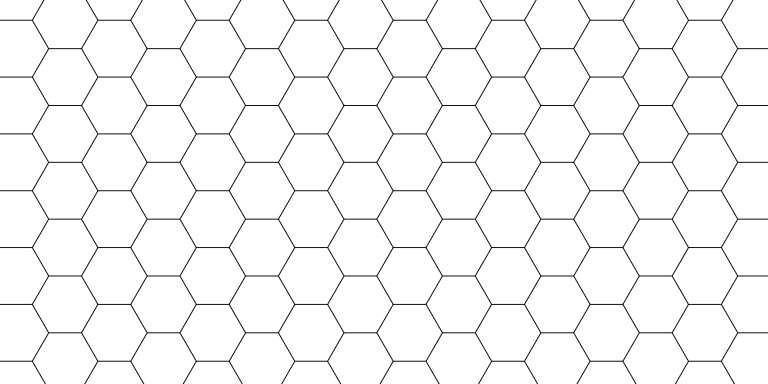
Write a WebGL 2 fragment shader that draws this pattern.

```glsl
#version 300 es
precision highp float;

// Lengths are fractions of the canvas height
#define CELL_HEIGHT 0.148
#define CELL_CENTER vec2(0.8104, 0.5773)
#define LINE_WIDTH 0.0025
#define JOINT_RADIUS 0.0021
#define PAPER_COLOR vec3(1.0)
#define INK_COLOR vec3(0.02)

uniform vec2 u_resolution;
out vec4 outColor;

const float SQRT3 = 1.7320508;

// Offset from the nearest center of a flat-topped hexagon grid
vec2 hexOffset(vec2 p) {
    vec2 period = CELL_HEIGHT * vec2(SQRT3, 1.0);
    vec2 a = (fract(p / period + 0.5) - 0.5) * period;
    vec2 b = (fract(p / period) - 0.5) * period;
    return dot(a, a) < dot(b, b) ? a : b;
}

// Distance to the nearest cell border
float edgeDistance(vec2 q) {
    return 0.5 * CELL_HEIGHT - max(q.y, dot(q, vec2(0.5 * SQRT3, 0.5)));
}

// Distance to the nearest cell corner
float cornerDistance(vec2 q) {
    float side = CELL_HEIGHT / SQRT3;
    return min(length(q - vec2(side, 0.0)),
               length(q - 0.5 * vec2(side, CELL_HEIGHT)));
}

// Share of a pixel lying inside a boundary at signed distance d
float coverage(float d, float pixel) {
    return clamp(0.5 - d / pixel, 0.0, 1.0);
}

void main() {
    float pixel = 1.0 / u_resolution.y;
    vec2 p = gl_FragCoord.xy * pixel;
    vec2 q = abs(hexOffset(p - CELL_CENTER));

    // Thin outline, integrated over the pixel width
    float d = edgeDistance(q);
    float halfWidth = 0.5 * LINE_WIDTH;
    float line = coverage(d - halfWidth, pixel) - coverage(d + halfWidth, pixel);

    // Small rounded joints where three lines meet
    float joint = coverage(cornerDistance(q) - JOINT_RADIUS, pixel);

    outColor = vec4(mix(PAPER_COLOR, INK_COLOR, max(line, joint)), 1.0);
}
```
